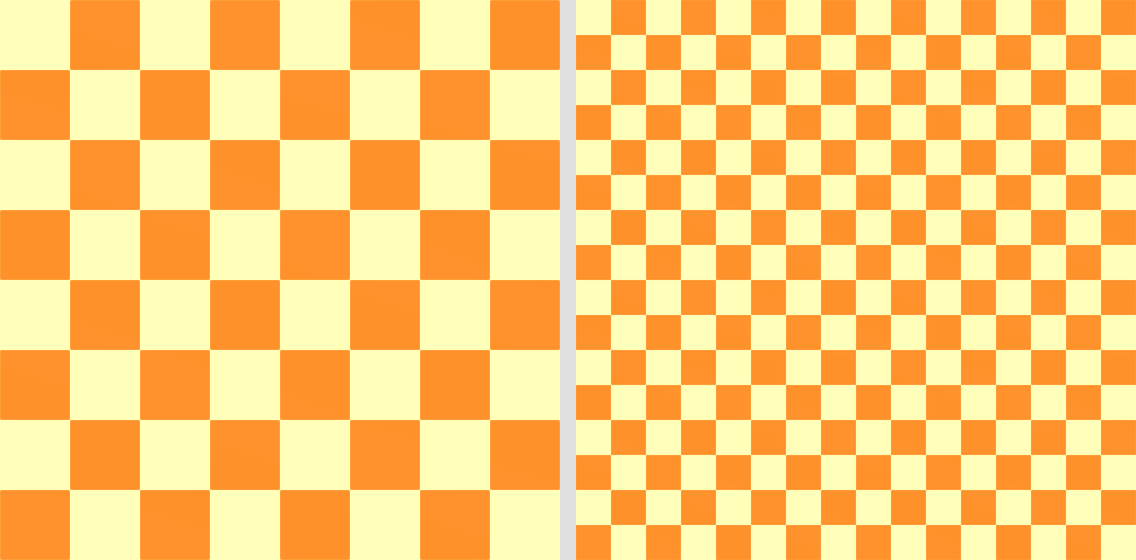
Left, the tile; right, the same tile 2 across and 2 down.
A three.js fragment shader for this pattern:

```glsl
#define CELLS 8.0
#define CORNER_RADIUS 0.025
#define EDGE_SOFTNESS 0.012
#define TONE_DRIFT 0.003
#define CREAM vec3(1.0, 1.0, 0.73)
#define ORANGE vec3(1.0, 0.57, 0.17)
#define TAU 6.2831853

varying vec2 vUv;

float roundedBox(vec2 p, vec2 halfSize, float radius) {
  vec2 q = abs(p) - halfSize + radius;
  return length(max(q, 0.0)) + min(max(q.x, q.y), 0.0) - radius;
}

// Faint slanted waves with whole periods, so they wrap
float toneWaves(vec2 uv) {
  return 0.7 * sin(TAU * dot(uv, vec2(1.0, 3.0)))
       + 0.3 * sin(TAU * dot(uv, vec2(2.0, 5.0)) + 1.3);
}

void main() {
  vec2 grid = vUv * CELLS;
  vec2 cell = floor(grid);
  vec2 local = fract(grid) - 0.5;

  // Orange on even cells, starting at the lower left
  float isOrange = 1.0 - mod(cell.x + cell.y, 2.0);

  // Slightly rounded square with a soft rim
  float dist = roundedBox(local, vec2(0.5), CORNER_RADIUS);
  float square = 1.0 - smoothstep(-EDGE_SOFTNESS, EDGE_SOFTNESS, dist);

  vec3 orange = ORANGE + vec3(0.0, 1.0, 1.0) * TONE_DRIFT * toneWaves(vUv);
  gl_FragColor = vec4(mix(CREAM, orange, isOrange * square), 1.0);
}
```
